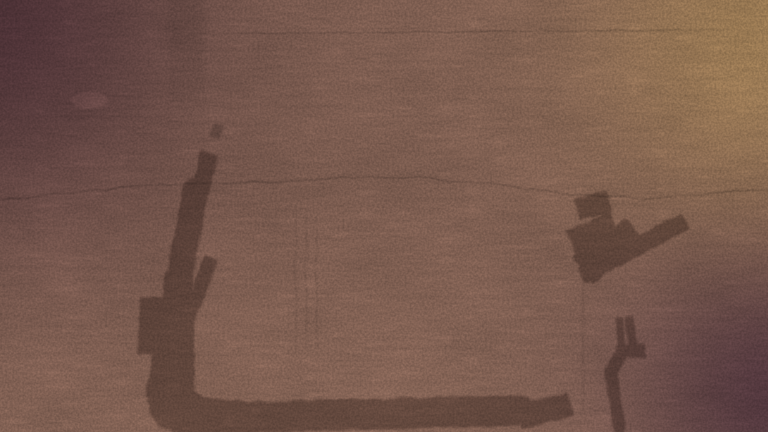
This texture is drawn by a Shadertoy shader. Its source:

```glsl
const vec3 BASE = vec3(0.492, 0.368, 0.317);
const vec3 PLUM_LEFT = vec3(0.285, 0.180, 0.205);
const vec3 PLUM_RIGHT = vec3(0.300, 0.195, 0.235);
const vec3 GOLD = vec3(0.640, 0.510, 0.335);
const vec3 STAIN_TINT = vec3(0.755, 0.735, 0.730);
const float GRAIN = 0.13;
const float FIBRE = 0.050;
const float FLECK = 0.050;
const float CRACK_DEPTH = 0.16;
const float EDGE_WOBBLE = 0.005;

vec2 hashGradient(vec2 cell) {
    uvec2 q = uvec2(ivec2(cell)) * uvec2(1597u, 3812u) + 977u;
    uint n = (q.x ^ (q.y << 7)) * 74791u;
    n = (n ^ (n >> 15)) * 28411u;
    n ^= n >> 13;
    float angle = float(n & 65535u) / 65536.0 * 6.2832;
    return vec2(cos(angle), sin(angle));
}

float gradientNoise(vec2 p) {
    vec2 i = floor(p), f = fract(p);
    vec2 u = f * f * f * (f * (f * 6.0 - 15.0) + 10.0);
    vec2 e = vec2(1.0, 0.0);
    float low = mix(dot(hashGradient(i), f), dot(hashGradient(i + e), f - e), u.x);
    float high = mix(dot(hashGradient(i + e.yx), f - e.yx), dot(hashGradient(i + 1.0), f - 1.0), u.x);
    return mix(low, high, u.y);
}

float fbm(vec2 p) {
    float sum = 0.0, amp = 1.0;
    for (int i = 0; i < 4; i++) {
        sum += amp * gradientNoise(p);
        p = p * 2.03 + 17.3;
        amp *= 0.55;
    }
    return sum;
}

// Round-ended stroke whose radius runs from ra to rb
float taper(vec2 p, vec2 a, vec2 b, float ra, float rb) {
    vec2 pa = p - a, ba = b - a;
    float h = clamp(dot(pa, ba) / dot(ba, ba), 0.0, 1.0);
    return length(pa - ba * h) - mix(ra, rb, h);
}

// Flat-ended stroke with slightly rounded corners
float slab(vec2 p, vec2 a, vec2 b, float r) {
    vec2 dir = normalize(b - a), q = p - 0.5 * (a + b);
    q = abs(vec2(dot(q, dir), dot(q, vec2(-dir.y, dir.x)))) - vec2(0.5 * length(b - a), r) + 0.006;
    return length(max(q, 0.0)) + min(max(q.x, q.y), 0.0) - 0.006;
}

float stainDistance(vec2 p) {
    // Tall stroke, side bulge and branch
    float d = slab(p, vec2(0.486, 0.648), vec2(0.452, 0.51), 0.022);
    d = min(d, taper(p, vec2(0.453, 0.56), vec2(0.415, 0.36), 0.031, 0.031));
    d = min(d, taper(p, vec2(0.415, 0.36), vec2(0.395, 0.09), 0.033, 0.057));
    d = min(d, slab(p, vec2(0.372, 0.312), vec2(0.366, 0.178), 0.048));
    d = min(d, slab(p, vec2(0.490, 0.405), vec2(0.435, 0.26), 0.017));
    // Bottom band
    d = min(d, taper(p, vec2(0.405, 0.062), vec2(0.47, 0.025), 0.061, 0.040));
    d = min(d, taper(p, vec2(0.42, 0.030), vec2(1.20, 0.050), 0.037, 0.036));
    d = min(d, slab(p, vec2(0.42, 0.045), vec2(0.555, 0.038), 0.036));
    d = min(d, slab(p, vec2(1.20, 0.034), vec2(1.322, 0.064), 0.029));
    // Patch on the right: cap, body and slanting arm
    d = min(d, slab(p, vec2(1.335, 0.515), vec2(1.412, 0.533), 0.026));
    d = min(d, slab(p, vec2(1.32, 0.438), vec2(1.425, 0.482), 0.031));
    d = min(d, slab(p, vec2(1.348, 0.375), vec2(1.472, 0.465), 0.040));
    d = min(d, slab(p, vec2(1.345, 0.362), vec2(1.587, 0.488), 0.021));
    // Forked hook below it
    d = min(d, taper(p, vec2(1.438, -0.02), vec2(1.413, 0.14), 0.014, 0.016));
    d = min(d, taper(p, vec2(1.413, 0.14), vec2(1.440, 0.183), 0.016, 0.015));
    d = min(d, slab(p, vec2(1.425, 0.187), vec2(1.495, 0.188), 0.016));
    d = min(d, slab(p, vec2(1.433, 0.265), vec2(1.440, 0.18), 0.009));
    return min(d, slab(p, vec2(1.456, 0.270), vec2(1.466, 0.18), 0.011));
}

float band(float lo, float hi, float soft, float x) {
    return smoothstep(lo - soft, lo + soft, x) * (1.0 - smoothstep(hi - soft, hi + soft, x));
}

float line(float d, float width) {
    return 1.0 - smoothstep(0.0, width + 1.0 / iResolution.y, abs(d));
}

void mainImage(out vec4 fragColor, in vec2 fragCoord) {
    vec2 p = fragCoord / iResolution.y;
    p.x += 0.5 * (16.0 / 9.0 - iResolution.x / iResolution.y);
    float aa = 1.0 / iResolution.y;

    // Broad light and shade
    vec2 left = (p - vec2(-0.05, 0.98)) / vec2(0.50, 0.52);
    vec2 right = (p - vec2(1.83, 0.10)) / vec2(0.37, 0.36);
    vec2 glow = (p - vec2(1.80, 0.93)) / vec2(0.42, 0.42);
    vec3 col = BASE + vec3(0.022, 0.018, 0.014) * (1.0 - smoothstep(0.0, 0.6, p.y));
    col = mix(col, PLUM_LEFT, 0.92 * exp(-dot(left, left)));
    col = mix(col, PLUM_RIGHT, 0.90 * exp(-dot(right, right)));
    col = mix(col, GOLD, 0.85 * exp(-dot(glow, glow)));

    // Weathered fibres, pale flecks and mottling
    float fibre = fbm(p * vec2(9.0, 75.0));
    float fleck = smoothstep(0.22, 0.50, gradientNoise(p * vec2(16.0, 62.0) + 31.0));
    float tone = 1.0 + FIBRE * fibre + FLECK * fleck + 0.06 * fbm(p * vec2(4.0, 6.0) + 5.0);
    vec2 oval = (p - vec2(0.208, 0.768)) / vec2(0.045, 0.021);
    tone += 0.13 * (1.0 - smoothstep(0.75, 1.1, length(oval)));

    // Faint upright seams and scratches
    tone -= 0.06 * band(0.39, 0.475, 0.012, p.x) * smoothstep(0.65, 0.85, p.y);
    tone -= 0.05 * line(p.x - 1.350, 0.007) * band(0.05, 0.34, 0.03, p.y);
    float scratchX = p.x + 0.006 * gradientNoise(vec2(3.0, p.y * 12.0));
    for (int i = 0; i < 3; i++) {
        float x = 0.685 + 0.024 * float(i);
        tone -= 0.06 * line(scratchX - x, 0.003) * band(0.21, 0.50, 0.05, p.y);
    }

    // Long horizontal cracks
    float jag = 0.007 * fbm(vec2(p.x * 11.0, 2.0));
    float middle = 0.529 + 0.047 * smoothstep(-0.2, 0.5, p.x) + 0.014 * smoothstep(0.5, 0.9, p.x)
        - 0.048 * smoothstep(0.9, 1.5, p.x) + 0.018 * smoothstep(1.5, 1.78, p.x) + jag;
    float wear = 0.65 + 0.7 * gradientNoise(vec2(p.x * 9.0, 8.0));
    tone -= CRACK_DEPTH * wear * line(p.y - middle, 0.0025);
    float upper = 0.918 + 0.008 * p.x + 0.5 * jag;
    tone -= CRACK_DEPTH * wear * line(p.y - upper, 0.0022) * band(0.55, 1.65, 0.12, p.x);

    // Damp stains with ragged edges
    float stain = stainDistance(p) + EDGE_WOBBLE * fbm(p * 24.0);
    col *= mix(vec3(1.0), STAIN_TINT, 1.0 - smoothstep(-0.003 - aa, 0.002 + aa, stain));
    float dot0 = slab(p, vec2(0.508, 0.712), vec2(0.495, 0.682), 0.012);
    col *= 1.0 - 0.17 * (1.0 - smoothstep(-0.006, 0.006, dot0));

    // Fine grain
    float grain = gradientNoise(p * 173.0) + 0.7 * gradientNoise(p * 251.0 + 9.0);
    fragColor = vec4(clamp(col * (tone + GRAIN * grain), 0.0, 1.0), 1.0);
}
```
